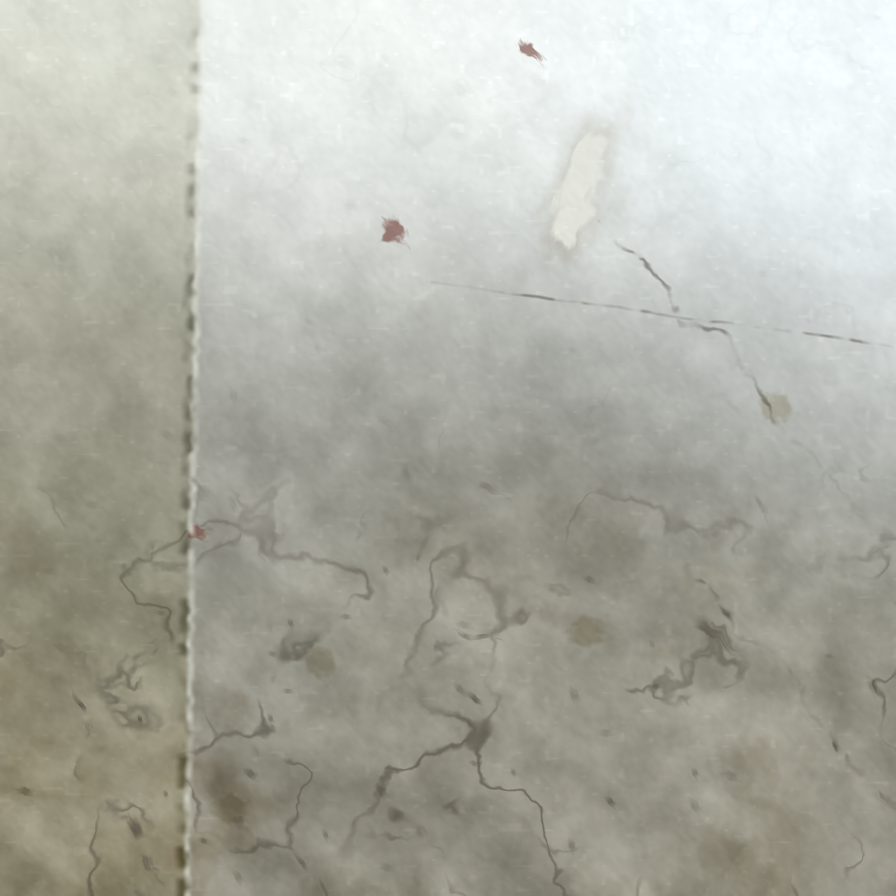
Write a WebGL 1 fragment shader that draws this texture.

```glsl
precision highp float;
// Worn, pale marble slabs split by an upright joint, bright above and grey-olive below.
// A tonal ramp is mottled with fractal noise, then overlaid with broken veins, cracks,
// scattered flecks and stains placed on a jittered grid, and a soft grain.
uniform vec2 u_resolution;

float hash(vec2 p) {
  vec3 q = fract(p.xyx * 0.1031);
  q += dot(q, q.yzx + 33.33);
  return fract((q.x + q.y) * q.z);
}

float noise(vec2 p) {
  vec2 i = floor(p), f = fract(p);
  f = f * f * (3.0 - 2.0 * f);
  return mix(mix(hash(i), hash(i + vec2(1.0, 0.0)), f.x),
             mix(hash(i + vec2(0.0, 1.0)), hash(i + vec2(1.0, 1.0)), f.x), f.y);
}

float fbm(vec2 p) {
  float sum = 0.0, gain = 0.5;
  for (int i = 0; i < 5; i++) {
    sum += gain * noise(p);
    p = mat2(1.6, 1.2, -1.2, 1.6) * p + 7.3;
    gain *= 0.5;
  }
  return sum / 0.97;
}

mat2 turn(float a) {
  return mat2(cos(a), sin(a), -sin(a), cos(a));
}

// Soft ellipse with a ragged rim
float blob(vec2 p, vec2 size, float soft) {
  float ragged = 1.6 * (fbm(p / size * 1.3 + 31.0) - 0.5);
  return 1.0 - smoothstep(1.0 - soft, 1.0 + soft, length(p / size) + ragged);
}

// Blobs on a jittered grid, mostly slanting down to the right
float scatter(vec2 p, float seed, float share, vec2 size, float soft) {
  vec2 cell = floor(p);
  float cover = 0.0;
  for (int y = -1; y <= 1; y++) {
    for (int x = -1; x <= 1; x++) {
      vec2 id = cell + vec2(float(x), float(y));
      vec2 key = id + seed;
      vec2 center = id + 0.2 + 0.6 * vec2(hash(key + 3.7), hash(key + 9.1));
      float angle = mix(0.1, 1.5, hash(key + 17.3));
      float scale = mix(0.6, 1.3, hash(key + 23.9));
      float present = step(hash(key + 41.7), share);
      cover = max(cover, present * blob(turn(angle) * (p - center), size * scale, soft));
    }
  }
  return cover;
}

// Hairline from a to b, fading in and out along its length
float crack(vec2 p, vec2 a, vec2 b, float width) {
  vec2 ab = b - a;
  float t = clamp(dot(p - a, ab) / dot(ab, ab), 0.0, 1.0);
  float line = 1.0 - smoothstep(0.0, width, length(p - a - t * ab));
  float gaps = smoothstep(0.35, 0.75, noise(p * 24.0 + 3.0));
  return line * (0.2 + 0.8 * gaps) * smoothstep(0.1, 0.8, noise(p * 90.0));
}

// Thin contour of fractal noise, kept only in patches
float vein(vec2 p, float width) {
  float line = 1.0 - smoothstep(0.0, width, abs(fbm(p) - 0.5));
  return line * smoothstep(0.5, 0.8, noise(p * 3.0 + 13.0));
}

void main() {
  vec2 uv = gl_FragCoord.xy / u_resolution;
  float pixel = 1.0 / u_resolution.y;
  vec2 wander = vec2(fbm(uv * 16.0), fbm(uv * 16.0 + 50.0)) - 0.5;
  vec2 bent = uv + 0.055 * wander;
  float low = 1.0 - smoothstep(0.2, 0.6, uv.y);

  // Slab tone: light falls from the upper right, the left slab is duller
  float jointX = 0.208 + 0.017 * uv.y + 0.004 * (noise(vec2(uv.y * 110.0, 2.0)) - 0.5);
  float fromJoint = uv.x - jointX;
  float leftSlab = 1.0 - smoothstep(-0.003 - pixel, 0.003 + pixel, fromJoint);
  float cloud = fbm(uv * 3.5 + 4.0) - 0.5;
  float light = smoothstep(0.38, 0.99, uv.y + 0.18 * (uv.x - 0.55) + 0.16 * cloud);
  light *= 1.0 - 0.2 * leftSlab;
  vec3 color = mix(vec3(0.575, 0.565, 0.51), vec3(0.60, 0.60, 0.565),
                   smoothstep(0.1, 0.55, uv.y + 0.3 * cloud));
  color = mix(color, vec3(0.96, 0.98, 0.97), light);
  color += vec3(-0.012, 0.0, 0.02) * smoothstep(0.4, 1.0, uv.x) * smoothstep(0.3, 0.8, uv.y);
  color -= leftSlab * vec3(0.015, 0.02, 0.05);

  // Diagonal mottling and brown staining
  vec2 slant = turn(0.8) * uv;
  float mottle = fbm(slant * vec2(6.0, 12.0) + wander) - 0.5;
  color += mottle * mix(0.11, 0.26, low) * (1.0 - 0.5 * light);
  color += 0.13 * (fbm(uv * 28.0 + 60.0) - 0.5) * (1.0 - 0.6 * light);
  float stain = smoothstep(0.52, 0.75, fbm(bent * 7.0 + 19.0)) * low;
  color -= stain * vec3(0.08, 0.095, 0.11);

  // Tan stains and one small pale chip with a brown rim
  color = mix(color, color * vec3(0.86, 0.83, 0.76),
              0.7 * scatter(uv * 5.0, 11.0, 0.16, vec2(0.13, 0.10), 0.4));
  vec2 chipAt = turn(0.25) * (uv + 0.03 * wander - vec2(0.65, 0.79));
  color = mix(color, color * vec3(0.86, 0.83, 0.78), 0.6 * blob(chipAt, vec2(0.034, 0.075), 0.6));
  color = mix(color, vec3(0.90, 0.91, 0.88), 0.85 * blob(chipAt, vec2(0.024, 0.062), 0.2));

  // Broken veins, smudges and long hairline cracks
  float veins = max(vein(bent * 4.0 + 27.0, 0.016), 0.8 * vein(bent * 7.0 + 71.0, 0.024));
  float smudge = scatter(bent * 8.0, 73.0, 0.4, vec2(0.2, 0.045), 0.9);
  smudge *= smoothstep(0.3, 0.75, noise(uv * 55.0));
  float split = crack(bent, vec2(0.68, 0.76), vec2(0.97, 0.41), 0.0045);
  split = max(split, 1.2 * crack(bent, vec2(0.77, 0.37), vec2(1.02, 0.07), 0.006));
  split = max(split, 0.8 * crack(uv + 0.006 * wander, vec2(0.48, 0.685), vec2(1.02, 0.61), 0.003));
  float dark = max(max(0.6 * veins, 0.75 * smudge) * (0.06 + 0.94 * low), 0.65 * split);
  color = mix(color, vec3(0.32, 0.30, 0.26), dark);

  // Small pits and rust-red flecks
  float pits = scatter(uv * 24.0, 5.0, 0.15, vec2(0.16, 0.08), 0.8);
  color -= pits * (0.04 + 0.12 * low) * noise(uv * 11.0);
  color = mix(color, vec3(0.47, 0.29, 0.26), 0.65 * scatter(bent * 6.0, 91.0, 0.13, vec2(0.08, 0.04), 0.5));

  // Joint: a chipped bright edge beside a patchy dirty shadow
  float shade = 1.0 - smoothstep(0.0, 0.012, abs(fromJoint + 0.006));
  color -= shade * 0.2 * smoothstep(0.2, 0.9, noise(uv * vec2(60.0, 80.0)));
  float edge = 1.0 - smoothstep(0.0, 0.006 + pixel, abs(fromJoint));
  color = mix(color, vec3(0.80, 0.81, 0.77) + 0.15 * light, edge * (0.15 + 0.8 * noise(uv * 110.0)));

  // Soft grain with faint glints
  float grain = noise(slant * vec2(130.0, 200.0)) - 0.5;
  color += 0.024 * grain + 0.03 * smoothstep(0.8, 1.0, noise(uv * vec2(95.0, 150.0) + 8.0));
  gl_FragColor = vec4(clamp(color, 0.0, 1.0), 1.0);
}
```
